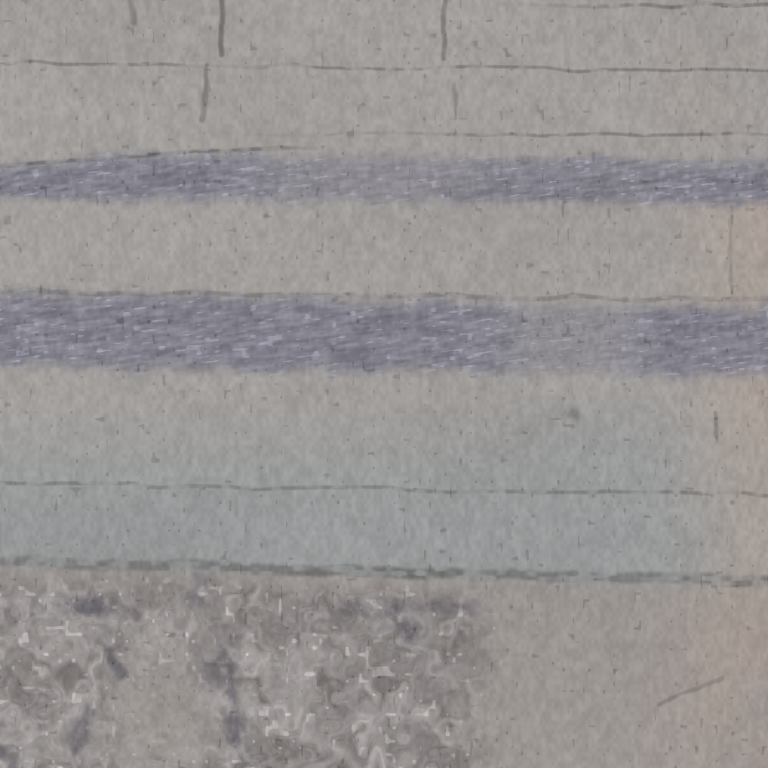
Reproduce this texture procedurally as a WebGL 1 fragment shader.

```glsl
precision highp float;
// A weathered plaster wall: two blue-grey brushed bands, thin level seams,
// hairline cracks and a flaking lower left corner. Layers of value noise
// tint a soft base gradient; distance functions place bands and cracks.

uniform vec2 u_resolution;

const vec3 PLASTER = vec3(0.632, 0.616, 0.605);
const vec3 COOL_PLASTER = vec3(0.595, 0.603, 0.605);
const vec3 LOW_PLASTER = vec3(0.610, 0.585, 0.572);
const vec3 WARM_STAIN = vec3(0.665, 0.605, 0.565);
const vec3 BAND_BLUE = vec3(0.475, 0.475, 0.530);
const vec3 FLAKE_GREY = vec3(0.530, 0.518, 0.518);
const vec3 SEAM_DARK = vec3(0.375, 0.370, 0.365);
const vec3 CHIP_DARK = vec3(0.360, 0.350, 0.385);
const float GRAIN = 0.075;
const float STREAK = 0.17;
const float MOTTLE = 0.045;

float hash(vec2 p) {
  vec3 q = fract(vec3(p.xyx) * 0.1031);
  q += dot(q, q.yzx + 33.33);
  return fract((q.x + q.y) * q.z);
}

float noise(vec2 p) {
  vec2 i = floor(p), f = fract(p);
  f = f * f * (3.0 - 2.0 * f);
  return mix(mix(hash(i), hash(i + vec2(1, 0)), f.x),
             mix(hash(i + vec2(0, 1)), hash(i + vec2(1, 1)), f.x), f.y);
}

float fbm(vec2 p) {
  float sum = 0.0, amp = 0.53;
  for (int i = 0; i < 4; i++) {
    sum += amp * noise(p);
    p = p * 2.03 + 17.7;
    amp *= 0.5;
  }
  return sum;
}

// Soft horizontal strip between two heights.
float strip(float y, float low, float high, float soft) {
  return smoothstep(low - soft, low + soft, y) * (1.0 - smoothstep(high - soft, high + soft, y));
}

// Broken level line at height h.
float seam(vec2 p, float h, float width, float seed) {
  float d = abs(p.y - h + 0.006 * (noise(vec2(p.x * 24.0, seed)) - 0.5));
  float broken = smoothstep(0.25, 0.7, noise(vec2(p.x * 75.0, seed + p.y * 150.0)));
  return (1.0 - smoothstep(width * 0.25, width, d)) * mix(0.25, 1.0, broken);
}

// Hairline from a to b.
float crack(vec2 p, vec2 a, vec2 b, float width) {
  vec2 ab = b - a;
  float d = length(p - a - ab * clamp(dot(p - a, ab) / dot(ab, ab), 0.0, 1.0));
  return 1.0 - smoothstep(width * 0.2, width, d);
}

// Rounded patch with a soft rim.
float blot(vec2 p, vec2 center, vec2 radius) {
  return 1.0 - smoothstep(0.3, 1.2, length((p - center) / radius));
}

void main() {
  vec2 p = gl_FragCoord.xy / u_resolution;
  float cloud = fbm(p * vec2(5.0, 7.0) + 3.0);
  float rough = fbm(p * 48.0);
  vec2 warp = vec2(noise(p * 55.0), noise(p * 55.0 + 40.0)) - 0.5;
  vec2 w = p + warp * 0.012;

  // Base plaster
  float ledge = 0.272 - 0.028 * p.x;
  vec3 col = mix(PLASTER, COOL_PLASTER, 1.0 - smoothstep(0.33, 0.52, p.y));
  col = mix(col, LOW_PLASTER, 1.0 - smoothstep(ledge - 0.02, ledge, p.y));
  col = mix(col, COOL_PLASTER, 0.5 * blot(p, vec2(0.8, 0.36), vec2(0.2, 0.15)));
  float edgeWarmth = smoothstep(0.82, 1.0, p.x) * smoothstep(0.35, 0.65, cloud);
  col = mix(col, WARM_STAIN, 0.55 * edgeWarmth);
  col += MOTTLE * (cloud - 0.5);

  // Brushed bands
  vec2 slant = vec2(p.x, p.y - 0.12 * p.x);
  float brush = noise(slant * vec2(38.0, 210.0)) * 0.6 + noise(slant * vec2(95.0, 330.0)) * 0.4;
  float ragged = p.y + 0.018 * (rough - 0.5);
  float rise = 0.018 * smoothstep(0.0, 0.2, p.x) - 0.012 * p.x;
  float upper = strip(ragged, 0.742 - 0.010 * p.x, 0.783 + rise, 0.012);
  upper *= 0.86 - 0.25 * strip(p.x, 0.37, 0.62, 0.08);
  float lower = strip(ragged, 0.523 - 0.012 * p.x, 0.617 - 0.018 * p.x, 0.014);
  lower *= 0.88 - 0.38 * strip(p.x, 0.67, 0.83, 0.05);
  float band = max(upper, lower);
  col = mix(col, BAND_BLUE, band * mix(0.72, 1.05, cloud));
  col += STREAK * (brush - 0.5) * band;
  float flecks = smoothstep(0.76, 0.92, noise(slant * vec2(85.0, 260.0) + 9.0));
  col += vec3(0.10, 0.10, 0.115) * flecks * band;

  // Flaking corner
  float flaky = 1.0 - smoothstep(0.57, 0.67, p.x + 0.12 * (cloud - 0.5));
  flaky *= 1.0 - smoothstep(ledge - 0.045, ledge, p.y);
  float bare = blot(p, vec2(0.21, 0.07), vec2(0.09, 0.09));
  flaky *= 1.0 - 0.75 * bare;
  col = mix(col, FLAKE_GREY, 0.55 * flaky);
  float flakes = fbm(p * vec2(42.0, 38.0) + warp * 2.0);
  col += 0.30 * (flakes - 0.5) * flaky;
  float glint = smoothstep(0.80, 0.95, noise(p * 115.0 + 5.0));
  col += 0.13 * glint * flaky;

  // Dark chips in the corner
  float chips = blot(w, vec2(0.11, 0.213), vec2(0.065, 0.016));
  chips = max(chips, blot(w, vec2(0.525, 0.175), vec2(0.032, 0.020)));
  chips = max(chips, 0.7 * blot(w, vec2(0.53, 0.208), vec2(0.12, 0.014)));
  chips = max(chips, 0.7 * blot(w, vec2(0.263, 0.232), vec2(0.022, 0.025)));
  chips = max(chips, 0.8 * blot(w, vec2(0.285, 0.135), vec2(0.030, 0.040)));
  chips = max(chips, 0.8 * crack(w, vec2(0.30, 0.11), vec2(0.31, 0.02), 0.016));
  chips = max(chips, 0.8 * crack(w, vec2(0.135, 0.165), vec2(0.16, 0.12), 0.012));
  chips = max(chips, 0.8 * crack(w, vec2(0.12, 0.08), vec2(0.10, 0.03), 0.014));
  chips = max(chips, 0.7 * crack(w, vec2(0.0, 0.03), vec2(0.02, 0.0), 0.014));
  col = mix(col, CHIP_DARK, 0.75 * chips * smoothstep(0.25, 0.65, rough));

  // Level seams
  float lines = 0.45 * seam(p, 0.919 - 0.013 * p.x, 0.0035, 1.0);
  lines = max(lines, 0.45 * seam(p, 0.826, 0.0035, 2.0) * smoothstep(0.2, 0.75, p.x));
  float arch = 0.785 + 0.020 * smoothstep(0.0, 0.3, p.x);
  lines = max(lines, 0.6 * seam(p, arch, 0.004, 3.0) * (1.0 - smoothstep(0.32, 0.45, p.x)));
  lines = max(lines, 0.4 * seam(p, 0.621 - 0.012 * p.x, 0.005, 4.0));
  lines = max(lines, 0.4 * seam(p, 0.370 - 0.014 * p.x, 0.004, 5.0));
  lines = max(lines, (0.5 + 0.2 * strip(p.x, 0.4, 0.62, 0.1)) * seam(p, ledge - 0.002, 0.011, 6.0));
  lines = max(lines, 0.5 * seam(p, 0.993, 0.004, 7.0) * smoothstep(0.6, 0.9, p.x));

  // Hairline cracks
  vec2 h = p + warp * 0.006;
  float hair = crack(h, vec2(0.291, 1.0), vec2(0.288, 0.93), 0.006);
  hair = max(hair, 0.7 * crack(h, vec2(0.269, 0.915), vec2(0.263, 0.845), 0.005));
  hair = max(hair, 0.8 * crack(h, vec2(0.578, 1.0), vec2(0.576, 0.925), 0.005));
  hair = max(hair, 0.6 * crack(h, vec2(0.170, 1.0), vec2(0.173, 0.97), 0.007));
  hair = max(hair, 0.5 * crack(h, vec2(0.592, 0.89), vec2(0.594, 0.845), 0.004));
  hair = max(hair, 0.35 * crack(h, vec2(0.951, 0.73), vec2(0.951, 0.62), 0.004));
  hair = max(hair, 0.6 * crack(h, vec2(0.93, 0.46), vec2(0.932, 0.43), 0.005));
  hair = max(hair, 0.5 * blot(w, vec2(0.745, 0.46), vec2(0.014, 0.012)));
  hair = max(hair, 0.5 * crack(h, vec2(0.86, 0.085), vec2(0.94, 0.117), 0.005));
  col = mix(col, SEAM_DARK, max(lines, 0.65 * hair));

  // Weave grain and scattered pits
  float grain = noise(p * vec2(250.0, 170.0)) + noise(p * vec2(130.0, 75.0) + 70.0) - 1.0;
  col += GRAIN * 0.6 * grain;
  float pits = smoothstep(0.86, 0.97, noise(p * vec2(150.0, 110.0) + 31.0));
  col -= GRAIN * pits;
  gl_FragColor = vec4(clamp(col, 0.0, 1.0), 1.0);
}
```
